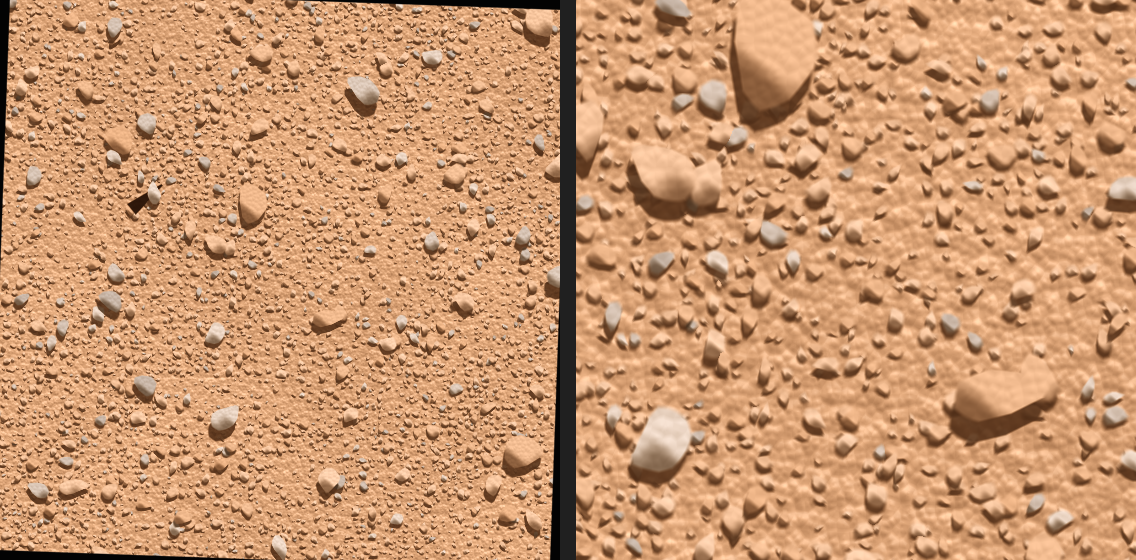
Left: the whole. Right: its middle third, enlarged.
Give the GLSL for this texture, as a WebGL 1 fragment shader.

```glsl
precision highp float;
// Sunlit sandy soil strewn with angular grit and pebbles, on a slightly turned square sheet.
uniform vec2 u_resolution;

#define TILT 0.036
#define SUN vec2(0.24, 0.97)
#define SOFTNESS 0.0015
#define SHADOW_REACH 0.75
#define SHADOW_SHADE 0.36
#define RELIEF 0.34
#define SAND vec3(0.90, 0.675, 0.495)
#define PALE_STONE vec3(0.96, 0.785, 0.645)
#define GREY_STONE vec3(0.83, 0.745, 0.675)
#define SHADE_TINT vec3(1.0, 1.25, 1.58)
#define BACKDROP vec3(0.01)

vec4 hash4(vec2 p) {
  vec4 q = fract(p.xyxy * vec4(0.1031, 0.1030, 0.0973, 0.1099));
  q += dot(q, q.wzxy + 33.33);
  return fract((q.xxyz + q.yzzw) * q.zywx);
}

mat2 turn(float a) {
  float c = cos(a), s = sin(a);
  return mat2(c, s, -s, c);
}

// Broad uneven patches, about -1 to 1
float patches(vec2 p) {
  float a = sin(p.x * 9.0 + 2.0 * sin(p.y * 7.0 + 1.0));
  float b = sin(p.y * 17.0 - p.x * 8.0 + 2.0 * sin(p.x * 13.0));
  float c = sin(p.x * 31.0 + p.y * 23.0 + 2.0 * sin(p.y * 29.0));
  return 0.45 * a + 0.35 * b + 0.2 * c;
}

// Cellular noise: distance to the nearest scattered point
float cellular(vec2 p) {
  float nearest = 2.0;
  for (int j = -1; j <= 1; j++)
    for (int i = -1; i <= 1; i++) {
      vec2 id = floor(p) + vec2(i, j);
      nearest = min(nearest, length(id + hash4(id + 71.0).xy - p));
    }
  return nearest;
}

// Bumps lit from the sun side
float bumps(vec2 p) {
  return cellular(p + SUN * 0.45) - cellular(p);
}

// Tapered, chipped outline: 1 at the rim, 0 at the centre
float stoneRim(vec2 d, vec4 form) {
  vec2 v = turn(form.x * 6.283) * d;
  v *= vec2(0.85, mix(1.0, 1.75, form.y * form.y));
  v.y *= 1.0 + 0.35 * clamp(v.x, -1.0, 1.0);
  v.x += v.y * (form.z - 0.5) * 0.7;
  vec2 a = abs(v);
  float facets = max(max(a.x, a.y), (a.x + a.y) * mix(0.7, 0.85, form.w));
  return mix(length(v), facets, 0.65);
}

// One size of stones: thrown shadows first, then the nearest stone on top
void scatter(inout vec3 albedo, inout float shade, vec2 p, float cells, float fill, float greys) {
  vec2 q = p * cells;
  float shadow = 0.0, best = 9.0, edge = 0.1, lit = 1.0;
  vec3 stone = PALE_STONE;
  for (int j = -1; j <= 1; j++)
    for (int i = -1; i <= 1; i++) {
      vec2 id = floor(q) + vec2(i, j);
      vec4 place = hash4(id + cells * 3.7);
      if (place.w > fill * (1.0 + 0.65 * patches(id / cells))) continue;
      vec4 form = hash4(id + cells * 5.3 + 19.0);
      float radius = mix(0.2, 0.46, place.z * place.z);
      vec2 d = (q - id - 0.5 - (place.xy - 0.5) * 0.6) / radius;
      float blur = SOFTNESS * cells / radius;
      float shadowRim = stoneRim(d + SUN * SHADOW_REACH * mix(0.6, 1.2, form.z), form);
      shadow = max(shadow, 1.0 - smoothstep(1.0 - blur, 1.0 + blur, shadowRim));
      float rim = stoneRim(d, form);
      if (rim < best) {
        best = rim;
        edge = blur;
        float facing = dot(d, SUN) + 0.3 * sin(dot(d, vec2(3.0, 1.3)) + form.w * 6.0);
        lit = mix(0.6, 1.04, smoothstep(-0.85, 0.0, facing));
        stone = mix(SAND, PALE_STONE, form.w);
        if (fract(form.z * 7.0 + form.x) < greys) stone = GREY_STONE * mix(0.9, 1.1, form.w);
      }
    }
  float cover = 1.0 - smoothstep(1.0 - edge, 1.0 + edge, best);
  shade = mix(shade, min(shade, SHADOW_SHADE), shadow * 0.9);
  shade = mix(shade, lit, cover);
  albedo = mix(albedo, stone, cover);
}

void main() {
  vec2 p = gl_FragCoord.xy / u_resolution;
  // Loose sand
  float grain = 0.6 * bumps(p * 85.0) + 0.5 * bumps(p * 190.0 + 7.0);
  float shade = 0.97 + RELIEF * grain + 0.03 * patches(p * 0.8 + 3.0);
  vec3 albedo = mix(SAND, PALE_STONE, 0.3 * smoothstep(0.0, 0.4, grain));
  // Grit to pebbles, with one dark splinter of shade among them
  scatter(albedo, shade, p, 104.0, 0.40, 0.05);
  scatter(albedo, shade, p + 0.31, 64.0, 0.38, 0.08);
  scatter(albedo, shade, p + 0.57, 37.0, 0.24, 0.20);
  vec2 s = turn(-0.675) * (p - vec2(0.262, 0.648));
  float splinter = max(abs(s.x) - 0.035, abs(s.y) - 0.007 + 0.15 * s.x);
  shade = mix(0.2, shade, smoothstep(-SOFTNESS, SOFTNESS, splinter));
  scatter(albedo, shade, p + 0.83, 16.0, 0.15, 0.45);
  // Fine surface mottling, then warm shading
  shade *= 1.0 + 0.1 * bumps(p * 150.0 + 31.0);
  vec3 color = albedo * pow(vec3(max(shade, 0.05)), SHADE_TINT);
  // Turned sheet against the backdrop
  vec2 sheet = abs(turn(TILT) * (p - 0.5));
  float outside = smoothstep(-SOFTNESS, SOFTNESS, max(sheet.x, sheet.y) - 0.5);
  gl_FragColor = vec4(mix(color, BACKDROP, outside), 1.0);
}
```
